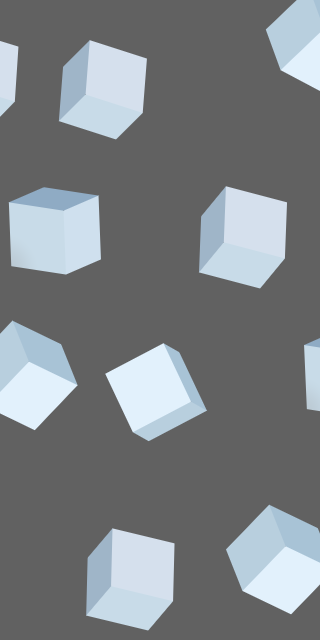
Give the GLSL for this background, as a WebGL 2 fragment shader.

```glsl
#version 300 es
precision highp float;

uniform vec2 u_resolution;
out vec4 fragColor;

const vec3 BACKGROUND = vec3(0.38);
const vec3 BRIGHT = vec3(0.885, 0.945, 0.99);
const vec3 LAVENDER = vec3(0.835, 0.88, 0.93);
const vec3 SKY = vec3(0.81, 0.88, 0.935);
const vec3 PALE = vec3(0.785, 0.86, 0.91);
const vec3 SOFT = vec3(0.72, 0.81, 0.87);
const vec3 MIST = vec3(0.66, 0.765, 0.84);
const vec3 SHADE = vec3(0.625, 0.71, 0.785);
const vec3 DEEP = vec3(0.56, 0.67, 0.77);
const vec3 SMUDGE = vec3(0.69, 0.73, 0.76);

const float CELL = 0.515;      // grid spacing, in canvas widths
const float SKEW = 0.38;       // sideways shift of the rows
const float JITTER = 0.23;     // full range of the scatter
const float HALF_EDGE = 0.103; // half the edge of a cube

vec3 hash3(vec2 cell, float seed) {
    vec3 q = fract(vec3(cell.xyx + seed) * vec3(0.1031, 0.1030, 0.0973));
    q += dot(q, q.yxz + 33.33);
    return fract((q.xxy + q.yzz) * q.zyx);
}

float cross2(vec2 a, vec2 b) {
    return a.x * b.y - a.y * b.x;
}

mat2 rotate(float angle) {
    float c = cos(angle), s = sin(angle);
    return mat2(c, s, -s, c);
}

// Turns an axis by spin, tilt and roll, then points it to the viewer
vec3 orient(vec3 axis, vec3 pose) {
    axis.xz = rotate(pose.x) * axis.xz;
    axis.yz = rotate(pose.y) * axis.yz;
    axis.xy = rotate(pose.z) * axis.xy;
    return axis.z < 0.0 ? -axis : axis;
}

// Smooth coverage of a band of the given half width
float band(float offset, float halfWidth, float pixel) {
    float upper = clamp(0.5 + (halfWidth - offset) / pixel, 0.0, 1.0);
    float lower = clamp(0.5 + (halfWidth + offset) / pixel, 0.0, 1.0);
    return max(upper + lower - 1.0, 0.0);
}

// Face spanned by half edges a and b: colour times coverage, and coverage
vec4 face(vec2 p, vec2 a, vec2 b, vec3 colour, float smudge, float pixel) {
    float area = max(abs(cross2(a, b)), 1e-6);
    vec2 local = vec2(cross2(p, b), cross2(p, a));
    vec2 lengths = max(vec2(length(b), length(a)), 1e-4);
    float cover = band(local.x / lengths.x, area / lengths.x, pixel)
                * band(local.y / lengths.y, area / lengths.y, pixel);
    float corner = smoothstep(1.1, 0.0, distance(local / area, vec2(-1.0, 1.0)));
    return vec4(mix(colour, SMUDGE, corner * smudge), 1.0) * cover;
}

// The three visible faces share their edge coverage, so no seams appear
vec4 cube(vec2 p, vec2 cell, float pixel) {
    vec3 vary = hash3(cell, 17.0);
    int kind = int(mod(cell.x + 2.0 * cell.y, 5.0) + 0.5);

    // Upright cube seen from below
    vec3 pose = vec3(-0.4, -0.56, -0.05);
    vec3 widest = LAVENDER, middle = PALE, narrow = SHADE;
    float smudge = 0.0;

    if (kind == 1 || kind == 2) {
        // Brightly lit cube, standing on a corner or almost facing the viewer
        pose = kind == 1 ? vec3(0.51, 0.65, 1.1) : vec3(0.2, -0.25, 0.43);
        widest = BRIGHT; middle = SOFT; narrow = MIST;
    } else if (kind == 3) {
        // Upright cube seen from above
        pose = vec3(0.6, 0.28, 0.03);
        widest = PALE; middle = SKY; narrow = DEEP;
        smudge = 0.5;
    }
    pose += 0.06 * (vary - 0.5);

    float size = HALF_EDGE * mix(0.97, 1.03, vary.z);
    vec3 side = size * orient(vec3(1, 0, 0), pose);
    vec3 top = size * orient(vec3(0, 1, 0), pose);
    vec3 front = 0.93 * size * orient(vec3(0, 0, 1), pose);
    bool sideWider = side.z > top.z;
    vec3 sideColour = sideWider ? middle : narrow;
    vec3 topColour = sideWider ? narrow : middle;

    return face(p - front.xy, side.xy, top.xy, widest, smudge, pixel)
         + face(p - side.xy, top.xy, front.xy, sideColour, 0.0, pixel)
         + face(p - top.xy, front.xy, side.xy, topColour, 0.0, pixel);
}

void main() {
    float pixel = 1.0 / u_resolution.x;
    vec2 p = gl_FragCoord.xy * pixel;
    vec2 home = floor(vec2(p.x - SKEW * p.y, p.y) / CELL);
    vec3 colour = BACKGROUND;

    // Scattered cubes from the surrounding cells
    for (int y = -1; y <= 1; y++) {
        for (int x = -1; x <= 1; x++) {
            vec2 cell = home + vec2(x, y);
            vec2 centre = (cell + 0.5) * CELL;
            centre.x += SKEW * centre.y;
            centre += JITTER * (hash3(cell, 5.0).xy - 0.5);
            vec4 layer = cube(p - centre, cell, pixel);
            colour = colour * (1.0 - min(layer.a, 1.0)) + layer.rgb / max(layer.a, 1.0);
        }
    }
    fragColor = vec4(colour, 1.0);
}
```
